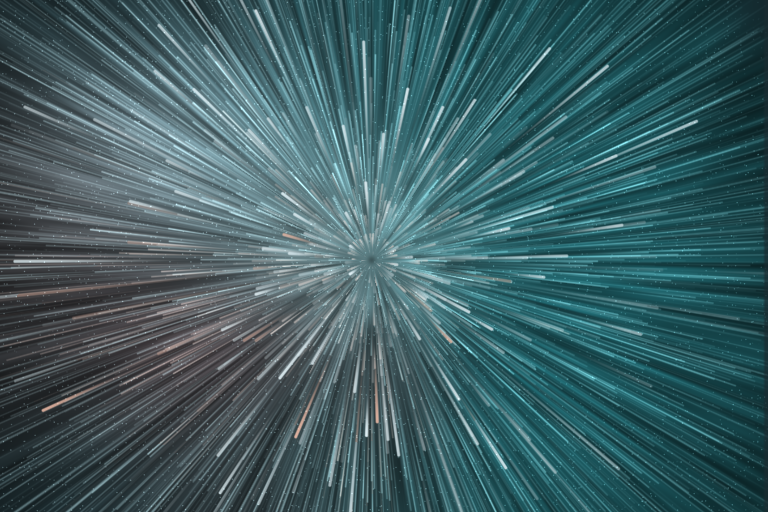
Give the GLSL for this background, as a WebGL 1 fragment shader.

```glsl
precision highp float;
// Light trails bursting from a point near the middle, over a teal and umber haze.
// Polar cells each hold one round-headed trail; looped layers of cells build
// the fine rays and the bright trails, and a square grid scatters the dust.

uniform vec2 u_resolution;

const float TAU = 6.2831853;
const vec2 BURST_CENTER = vec2(0.484, 0.492);
const vec3 TEAL = vec3(0.085, 0.265, 0.285);
const vec3 UMBER = vec3(0.2, 0.2, 0.21);
const vec3 SLATE = vec3(0.11, 0.2, 0.22);
const vec3 MIST = vec3(0.27, 0.32, 0.34);
const vec3 CORE = vec3(0.29, 0.27, 0.27);
const vec3 AQUA_LIGHT = vec3(0.48, 0.68, 0.7);
const vec3 WHITE_LIGHT = vec3(0.88, 0.94, 0.96);
const vec3 PEACH_LIGHT = vec3(0.94, 0.74, 0.66);

float hash(vec2 p) {
  return fract(sin(dot(p, vec2(127.1, 311.7))) * 43758.545);
}

// Soft elliptical spot
float spot(vec2 p, vec2 center, vec2 radii) {
  vec2 q = (p - center) / radii;
  return exp(-dot(q, q));
}

// Value noise that wraps along x
float wrapNoise(vec2 p, float period) {
  vec2 cell = floor(p);
  vec2 f = fract(p);
  f = f * f * (3.0 - 2.0 * f);
  float x0 = mod(cell.x, period);
  float x1 = mod(cell.x + 1.0, period);
  float low = mix(hash(vec2(x0, cell.y)), hash(vec2(x1, cell.y)), f.x);
  float high = mix(hash(vec2(x0, cell.y + 1.0)), hash(vec2(x1, cell.y + 1.0)), f.x);
  return mix(low, high, f.y);
}

// Haze of the sky: umber left, teal right, pale mist at upper left and centre
vec3 haze(vec2 p) {
  float tealSide = smoothstep(-0.6, 0.24, p.x + 0.3 * p.y);
  vec3 color = mix(UMBER, TEAL, tealSide);
  color = mix(color, SLATE, 0.8 * spot(p, vec2(-0.6, 0.52), vec2(0.5, 0.25)));
  color = mix(color, SLATE, 0.8 * spot(p, vec2(-0.7, -0.52), vec2(0.45, 0.24)));
  color = mix(color, UMBER, 0.5 * spot(p, vec2(0.05, -0.27), vec2(0.13, 0.16)));
  color += MIST * 0.85 * spot(p, vec2(-0.36, 0.23), vec2(0.34, 0.2));
  color += CORE * 0.75 * spot(p, vec2(-0.03, 0.03), vec2(0.22, 0.18));
  color += vec3(0.01, 0.05, 0.055) * spot(p, vec2(0.42, -0.15), vec2(0.4, 0.35));
  color += vec3(0.07, 0.01, 0.01) * spot(p, vec2(-0.24, -0.17), vec2(0.25, 0.14));
  return color * (1.0 - 0.35 * smoothstep(0.45, 0.95, length(p)));
}

// One trail per angular cell: x is its light, y its random tint
vec2 trailLayer(float turn, float r, float count, float seed, vec2 reach,
                float width, float rarity, float px) {
  float a = fract(turn + seed * 0.137) * count;
  vec2 id = vec2(floor(a), seed * 7.3);
  float cellWidth = TAU * r / count;
  float across = (fract(a) - 0.5 - 0.6 * (hash(id) - 0.5)) * cellWidth;
  float head = mix(reach.x, reach.y, hash(id + 17.0));
  float tail = head * mix(0.1, 0.75, hash(id + 31.0));
  float along = smoothstep(tail, head, r);
  float halfWidth = min(width * mix(0.4, 1.0, along), 0.25 * cellWidth + 0.0008);
  float d = length(vec2(across, max(r - head, 0.0)));
  float body = 1.0 - smoothstep(halfWidth - px, halfWidth + px, d);
  float fade = smoothstep(0.4, 2.0, cellWidth / px);
  float power = mix(0.08, 1.0, pow(hash(id + 47.0), rarity));
  return vec2(body * along * fade * power, hash(id + 61.0));
}

// Tiny round grains on a jittered grid
float dust(vec2 p, float scale, float px) {
  vec2 cell = floor(p * scale);
  vec2 offset = 0.25 + 0.5 * vec2(hash(cell), hash(cell + 9.0));
  float d = length(fract(p * scale) - offset) / scale;
  float lit = step(0.75, hash(cell + 23.0)) * hash(cell + 37.0);
  return lit * (1.0 - smoothstep(0.0, 0.0006 + px, d));
}

void main() {
  float px = 1.0 / u_resolution.y;
  vec2 uv = gl_FragCoord.xy / u_resolution;
  vec2 p = (gl_FragCoord.xy - BURST_CENTER * u_resolution) * px;
  float r = length(p);
  float turn = atan(p.y, p.x + 0.00001) / TAU + 0.5;

  // Haze streaked by fine radial noise, coarser toward the core
  vec3 color = haze(p);
  float fine = wrapNoise(vec2(turn * 420.0, r * 5.0), 420.0);
  float coarse = wrapNoise(vec2(turn * 90.0, r * 12.0 + 20.0), 90.0);
  float grain = mix(coarse, fine, smoothstep(0.1, 0.3, r));
  color *= 1.0 + 0.7 * (grain - 0.5) * smoothstep(0.01, 0.06, r);

  // Local light colours, dimming outward
  float leftSide = 1.0 - smoothstep(-0.3, 0.3, p.x);
  float warmth = max(spot(p, vec2(-0.4, -0.12), vec2(0.45, 0.23)),
                     0.6 * spot(p, vec2(0.0, -0.22), vec2(0.15, 0.25)));
  vec3 coolLight = mix(AQUA_LIGHT, WHITE_LIGHT, 0.1 + 0.4 * leftSide);
  float dimming = 1.0 - 0.5 * smoothstep(0.4, 0.95, r);

  // Fine rays
  for (int i = 0; i < 14; i++) {
    float n = float(i);
    vec2 trail = trailLayer(turn, r, 120.0 + 13.0 * n, n + 1.0, vec2(0.03, 1.05), 0.0015, 1.6, px);
    vec3 light = mix(coolLight, PEACH_LIGHT, 0.7 * step(1.0 - 0.5 * warmth, trail.y));
    color += light * trail.x * 0.42 * dimming;
  }

  // Short rays around the core
  for (int i = 0; i < 6; i++) {
    float n = float(i);
    vec2 trail = trailLayer(turn, r, 31.0 + 7.0 * n, n + 53.0, vec2(0.015, 0.26), 0.002, 1.3, px);
    vec3 light = mix(WHITE_LIGHT, PEACH_LIGHT, 0.5 * trail.y);
    color = mix(color, light, trail.x * 0.6);
  }

  // Bright trails with round heads
  for (int i = 0; i < 7; i++) {
    float n = float(i);
    vec2 reach = vec2(0.05, 0.35 + 0.1 * n);
    vec2 trail = trailLayer(turn, r, 23.0 + 4.0 * n, n + 31.0, reach, 0.0029, 1.9, px);
    vec3 light = mix(WHITE_LIGHT, PEACH_LIGHT, step(1.0 - 0.45 * warmth, trail.y));
    color = mix(color, light, trail.x);
  }

  // Dust, dark core, then the shaded corner and right border
  color += coolLight * (dust(p, 80.0, px) + dust(p + 3.7, 120.0, px)) * 0.35;
  color *= 1.0 - 0.3 * spot(p, vec2(0.0), vec2(0.008));
  color = mix(color, vec3(0.08, 0.15, 0.17), 0.8 * spot(uv, vec2(1.0), vec2(0.06, 0.1)));
  color = mix(color, vec3(0.1, 0.17, 0.19), 0.7 * smoothstep(0.993, 0.997, uv.x));
  gl_FragColor = vec4(clamp(color, 0.0, 1.0), 1.0);
}
```
